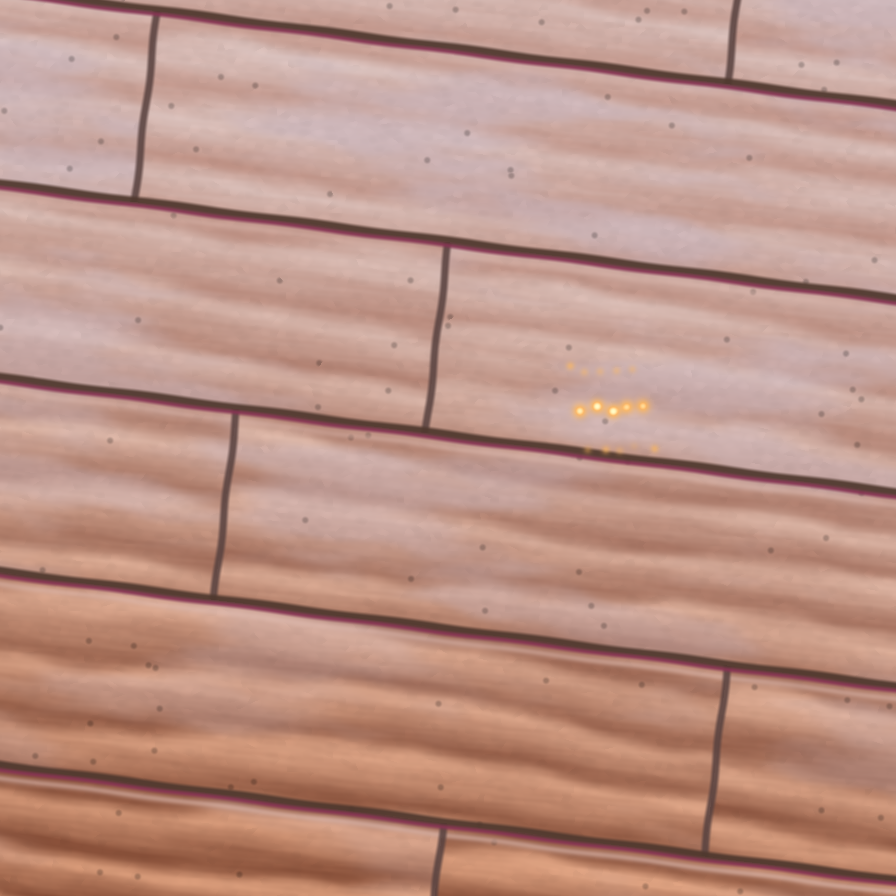
This texture is drawn by a WebGL 2 fragment shader. Its source:

```glsl
#version 300 es
precision highp float;
// Tilted rows of staggered wooden planks with rippled grain, dark seams and a small cluster of glints.
uniform vec2 u_resolution;
out vec4 fragColor;

#define ROW_HEIGHT 0.2163
#define ROW_START 0.010
#define ROW_SLOPE 0.128
#define JOINT_LEAN 0.12
#define PLANK_LENGTH 1.2
#define SEAM_HALF 0.0052
#define JOINT_HALF 0.0032
#define SOFTNESS 0.0035
#define RIDGES 3.3
#define SPECK_CELLS 42.0
#define GLINTS 15

const float TAU = 6.2832;
const vec3 LAVENDER = vec3(0.79, 0.71, 0.74);
const vec3 PALE_TOP = vec3(0.85, 0.75, 0.73);
const vec3 PALE_LOW = vec3(0.83, 0.59, 0.46);
const vec3 DARK_TOP = vec3(0.74, 0.56, 0.51);
const vec3 DARK_LOW = vec3(0.53, 0.31, 0.22);
const vec3 SEAM_BROWN = vec3(0.31, 0.22, 0.18);
const vec3 SEAM_MAGENTA = vec3(0.52, 0.20, 0.32);
const vec3 JOINT_GREY = vec3(0.35, 0.26, 0.25);
const vec3 GLINT_GOLD = vec3(1.0, 0.72, 0.36);

// Joint position of each row, from the top
const float STAGGER[6] = float[6](0.823, 0.177, 0.533, 0.319, 0.901, 0.605);

float hash(vec2 p) {
  vec3 q = fract(vec3(p.xyx) * 0.1031);
  q += dot(q, q.yzx + 33.33);
  return fract((q.x + q.y) * q.z);
}

// Layered, folded sines, about -1 to 1
float layers(vec2 q, float seed) {
  float sum = 0.0, amp = 0.5;
  for (int i = 0; i < 5; i++) {
    sum += amp * sin(q.x + seed + 1.4 * sin(q.y + seed * 1.7));
    q = mat2(0.94, 0.34, -0.34, 0.94) * q * 1.75 + 2.3;
    amp *= 0.62;
  }
  return sum;
}

// Cellular noise: distance to the nearest point, and its random value
vec2 cells(vec2 p) {
  vec2 base = floor(p), nearest = vec2(9.0, 0.0);
  for (int j = -1; j <= 1; j++)
    for (int i = -1; i <= 1; i++) {
      vec2 c = base + vec2(i, j);
      vec2 site = c + vec2(hash(c + 7.1), hash(c + 31.7));
      float d = distance(p, site);
      if (d < nearest.x) nearest = vec2(d, hash(c + 63.3));
    }
  return nearest;
}

// Wood colour at a place on one plank; v runs 0 to 1 across it
vec3 wood(vec2 p, float along, float v, float seed) {
  float depth = smoothstep(0.12, 1.08, p.y + 0.16 * (0.5 - p.x));
  float warp = layers(vec2(along * 4.5, v * 2.2), seed);
  float fibre = layers(vec2(along * 8.0, v * 19.0), seed + 3.0);
  float phase = TAU * (v * RIDGES + along * 0.9 * (fract(seed) - 0.45)) + 1.9 * warp + seed;
  float ridge = 0.5 + 0.5 * sin(phase + 0.5 * sin(phase));
  float strength = mix(0.55, 0.85, depth);
  float light = 0.56 + strength * (ridge - 0.5) + 0.17 * fibre + 0.10 * warp;
  vec3 dark = mix(DARK_TOP, DARK_LOW, depth);
  vec3 pale = mix(PALE_TOP, PALE_LOW, depth);
  vec3 color = mix(dark, pale, clamp(light, 0.0, 1.1));

  // Cool sheen on the ridges, fading downwards
  float sheen = smoothstep(-0.1, 0.8, layers(vec2(along * 6.0, v * 5.0), seed + 8.0));
  color = mix(color, LAVENDER, 0.65 * sheen * (1.0 - 0.75 * depth));

  // Fine mottling and scattered dark specks
  vec2 grit = cells(p * vec2(75.0, 110.0));
  color *= 1.0 + 0.05 * (grit.y - 0.5) * smoothstep(0.8, 0.1, grit.x);
  vec2 speck = cells(p * SPECK_CELLS);
  float wear = step(0.95, speck.y) * smoothstep(0.22, 0.05, speck.x);
  return color * (1.0 - 0.22 * wear);
}

// Three short rows of sparkles, the middle one brightest
float glints(vec2 p) {
  float glow = 0.0;
  for (int i = 0; i < GLINTS; i++) {
    float column = float(i % 5), line = float(i / 5);
    float chance = hash(vec2(column + 3.0, line + 11.0));
    float middle = 1.0 - abs(line - 1.0);
    vec2 center = vec2(0.635 + 0.011 * line + 0.018 * column, 0.412 + 0.044 * line);
    center += 0.007 * (vec2(chance, hash(vec2(line, column))) - 0.5);
    float radius = mix(0.0045, 0.0075, middle);
    vec2 d = (p - center) / radius;
    glow += mix(0.15 + 0.6 * chance, 0.8 + 0.5 * chance, middle) * exp(-dot(d, d));
  }
  return glow;
}

void main() {
  vec2 p = gl_FragCoord.xy / u_resolution;
  p.y = 1.0 - p.y;
  float soft = max(SOFTNESS, 1.0 / u_resolution.y);

  // Row and plank coordinates
  float across = (p.y - ROW_SLOPE * p.x + ROW_START) / ROW_HEIGHT;
  float row = floor(across), v = across - row;
  float along = p.x + JOINT_LEAN * p.y - STAGGER[clamp(int(row) + 1, 0, 5)];
  float plank = floor(along / PLANK_LENGTH);
  float seed = 17.0 * hash(vec2(row + 5.0, plank + 9.0));
  vec3 color = wood(p, along, v, seed);

  // Worn pale edge below each seam
  float below = (v - step(0.5, v)) * ROW_HEIGHT + 0.0006 * sin(p.x * 41.0 + row);
  float edge = exp(-pow((below - 0.013) / 0.004, 2.0));
  color = mix(color, vec3(0.87, 0.73, 0.69), edge * mix(0.2, 0.6, p.y));

  // Thin upright joints
  float joint = abs(along - PLANK_LENGTH * round(along / PLANK_LENGTH) + 0.001 * sin(v * 13.0 + row));
  color = mix(color, JOINT_GREY, 0.88 * (1.0 - smoothstep(JOINT_HALF - soft * 0.5, JOINT_HALF + soft, joint)));

  // Long seams: brown above, magenta fringe below
  float seam = 1.0 - smoothstep(SEAM_HALF - soft * 0.5, SEAM_HALF + soft, abs(below));
  vec3 seamColor = mix(SEAM_BROWN, SEAM_MAGENTA, smoothstep(-0.001, 0.0045, below));
  color = mix(color, seamColor, 0.93 * seam);

  // Reflected sparkles
  float glow = glints(p);
  color = mix(color, GLINT_GOLD, clamp(glow, 0.0, 0.9));
  color += vec3(0.2, 0.28, 0.4) * smoothstep(0.75, 1.3, glow);
  fragColor = vec4(clamp(color, 0.0, 1.0), 1.0);
}
```
